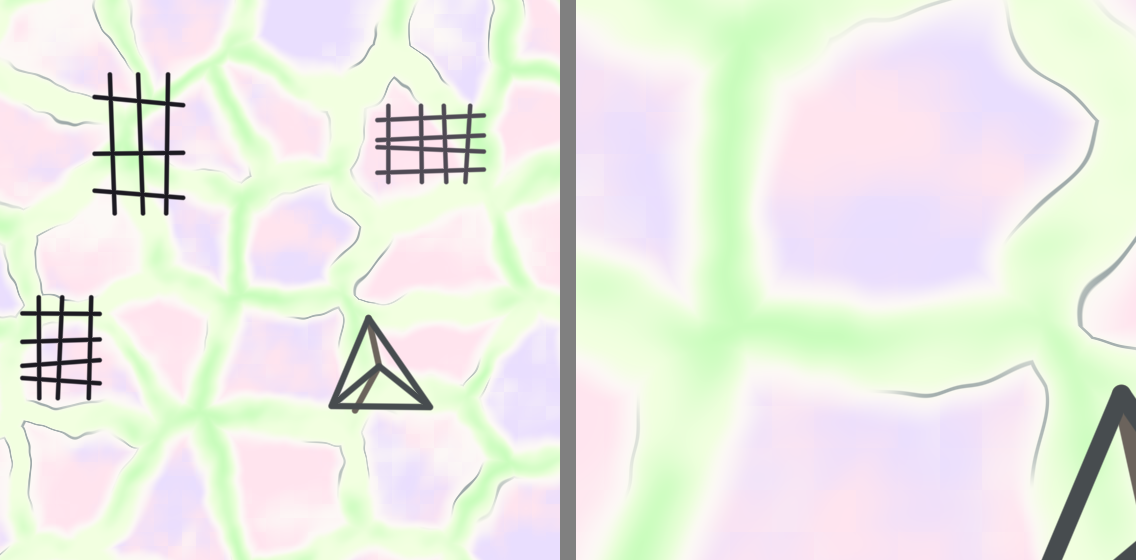
Left, the full canvas; right, a detail of the centre.
Reproduce this texture procedurally as a WebGL 2 fragment shader.

```glsl
#version 300 es
precision highp float;

#define CELLS 4.6
#define WARP 0.028
#define VEIN_WIDTH 0.024
#define RIM_WIDTH 0.050
#define HATCH_STROKE 0.0040
#define FRAME_STROKE 0.0056
#define BLOCKS 40.0
#define WHITE vec3(0.99, 0.975, 0.965)
#define LIME vec3(0.95, 1.0, 0.88)
#define GREEN vec3(0.79, 0.99, 0.74)
#define PINK vec3(1.0, 0.895, 0.935)
#define LAVENDER vec3(0.915, 0.87, 0.995)

uniform vec2 u_resolution;
out vec4 fragColor;

vec2 hash2(vec2 p) {
    vec3 q = fract(p.xyx * vec3(0.1031, 0.1030, 0.0973));
    q += dot(q, q.yzx + 33.33);
    return fract((q.xx + q.yz) * q.zy);
}

// Layered sines, roughly -1 to 1
float drift(vec2 p) {
    float sum = 0.0, amp = 0.55;
    for (int i = 0; i < 4; i++) {
        sum += amp * sin(p.x + 1.3 * sin(p.y)) * cos(p.y * 0.9 + float(i));
        p = mat2(1.2, 1.4, -1.4, 1.2) * p + 2.7;
        amp *= 0.55;
    }
    return sum;
}

// x: distance to the nearest cell border, yz: cell id
vec3 cellBorder(vec2 p) {
    vec2 base = floor(p), nearest = vec2(0.0), id = base;
    float best = 9.0, border = 9.0;
    for (int k = 0; k < 9; k++) {
        vec2 cell = base + vec2(k % 3, k / 3) - 1.0;
        vec2 r = cell + 0.1 + 0.8 * hash2(cell + 17.0) - p;
        if (dot(r, r) < best) { best = dot(r, r); nearest = r; id = cell; }
    }
    for (int k = 0; k < 25; k++) {
        vec2 cell = id + vec2(k % 5, k / 5) - 2.0;
        vec2 r = cell + 0.1 + 0.8 * hash2(cell + 17.0) - p;
        if (cell != id) border = min(border, dot(0.5 * (nearest + r), normalize(r - nearest)));
    }
    return vec3(border, id);
}

float segment(vec2 p, vec2 a, vec2 b) {
    vec2 d = b - a;
    return length(p - a - d * clamp(dot(p - a, d) / dot(d, d), 0.0, 1.0));
}

// Uneven bars crossing a box along both axes
float hatch(vec2 p, vec2 halfSize, ivec2 bars, float seed) {
    float d = 9.0;
    for (int axis = 0; axis < 2; axis++) {
        int n = axis == 0 ? bars.x : bars.y;
        for (int i = 0; i < n; i++) {
            vec2 h = hash2(vec2(float(i) + 7.0 * float(axis), seed)) - 0.5;
            float at = ((float(i) + 0.5 + 0.5 * h.x) / float(n) * 2.0 - 1.0) * halfSize.x;
            float tilt = 0.14 * h.y * halfSize.x;
            vec2 a = vec2(at - tilt, -halfSize.y), b = vec2(at + tilt, halfSize.y);
            d = min(d, segment(p, a, b));
        }
        p = p.yx;
        halfSize = halfSize.yx;
    }
    return d;
}

void main() {
    float px = 1.0 / min(u_resolution.x, u_resolution.y);
    vec2 p = gl_FragCoord.xy * px;

    // Warped cells with soft veins along their borders
    vec2 q = p + WARP * vec2(drift(p * 13.0), drift(p.yx * 13.0 + 5.0));
    vec3 cell = cellBorder(q * CELLS);
    float edge = cell.x / CELLS;
    float slow = drift(p * 7.0 + 1.5);
    float width = VEIN_WIDTH * (1.0 + 0.45 * slow);
    float vein = 1.0 - smoothstep(width * 0.65, width * 1.35, edge);
    float core = (1.0 - smoothstep(0.0, width * 1.2, edge)) * smoothstep(-0.35, 0.5, drift(p * 11.0 + 8.0));

    // Pink and lavender interiors behind a pale rim
    vec2 block = hash2(floor(p * BLOCKS));
    float hue = hash2(cell.yz + 3.0).x + 0.5 * drift(p * 15.0 + 4.0) + 0.12 * (block.x - 0.5);
    vec3 inside = mix(PINK, LAVENDER, smoothstep(0.3, 0.85, hue));
    float fill = smoothstep(width * 1.1, RIM_WIDTH, edge) * smoothstep(-0.75, 0.1, drift(p * 9.0 + 2.0) + 0.2 * block.y);
    vec3 col = mix(WHITE, inside, fill);
    col = mix(col, LIME, vein);
    col = mix(col, GREEN, core);

    // Broken hairlines beside some veins
    float hair = 1.0 - smoothstep(0.0006, 0.0012 + px, abs(edge - width * 1.1));
    float broken = smoothstep(0.15, 0.6, drift(p * 10.0 + 12.0));
    col = mix(col, vec3(0.38, 0.45, 0.48), 0.6 * hair * broken);

    // Three hatched boxes
    for (int i = 0; i < 3; i++) {
        vec2 centre = i == 0 ? vec2(0.248, 0.743) : i == 1 ? vec2(0.769, 0.743) : vec2(0.109, 0.379);
        vec2 halfSize = i == 0 ? vec2(0.079, 0.124) : i == 1 ? vec2(0.095, 0.068) : vec2(0.069, 0.090);
        ivec2 bars = i == 0 ? ivec2(3) : i == 1 ? ivec2(4) : ivec2(3, 4);
        vec3 ink = i == 1 ? vec3(0.31, 0.29, 0.33) : vec3(0.11, 0.10, 0.13);
        float d = hatch(p - centre, halfSize, bars, float(i) + 2.0);
        col = mix(col, ink, 1.0 - smoothstep(-px, px, d - HATCH_STROKE));
    }

    // Wire pyramid
    vec2 corner[4] = vec2[4](vec2(0.658, 0.432), vec2(0.592, 0.275), vec2(0.768, 0.273), vec2(0.677, 0.346));
    float brown = min(segment(p, corner[0], corner[3]), segment(p, corner[3], vec2(0.634, 0.267)));
    col = mix(col, vec3(0.42, 0.39, 0.36), 1.0 - smoothstep(-px, px, brown - FRAME_STROKE));
    float frame = 9.0;
    for (int i = 0; i < 3; i++) {
        frame = min(frame, segment(p, corner[i], corner[(i + 1) % 3]));
        if (i > 0) frame = min(frame, segment(p, corner[i], corner[3]));
    }
    col = mix(col, vec3(0.28, 0.30, 0.31), 1.0 - smoothstep(-px, px, frame - FRAME_STROKE));

    fragColor = vec4(col, 1.0);
}
```
